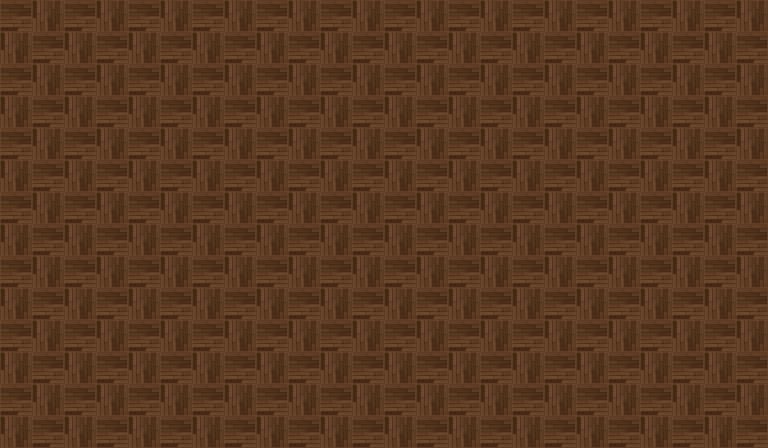
Write a WebGL 2 fragment shader that draws this texture.

```glsl
#version 300 es
precision highp float;

uniform vec2 u_resolution;
out vec4 outColor;

#define BLOCKS vec2(24.0, 14.0)
#define STRIPS 8
#define FRAME 0.022
#define GAP 0.016
#define GRAIN_SCALE vec2(5.0, 26.0)
#define GRAIN_AMOUNT 0.26
#define FRAME_COLOR vec3(0.415, 0.270, 0.165)
#define GAP_COLOR vec3(0.245, 0.145, 0.070)
#define DARK_WOOD vec3(0.260, 0.152, 0.072)
#define LIGHT_WOOD vec3(0.440, 0.295, 0.190)

// Per strip, from the bottom: joint position, left tone, right tone
const vec3 PLANKS[STRIPS] = vec3[STRIPS](
    vec3(0.55, 0.08, 0.78), vec3(0.42, 0.90, 0.74),
    vec3(0.70, 0.78, 0.55), vec3(0.34, 0.62, 0.84),
    vec3(0.60, 0.46, 0.20), vec3(0.30, 0.60, 0.30),
    vec3(0.74, 0.28, 0.54), vec3(0.46, 0.70, 0.58));

float hash(vec2 p) {
    vec3 q = fract(vec3(p.xyx) * 0.1031);
    q += dot(q, q.yzx + 33.33);
    return fract((q.x + q.y) * q.z);
}

float valueNoise(vec2 p) {
    vec2 cell = floor(p);
    vec2 f = fract(p);
    f = f * f * (3.0 - 2.0 * f);
    float low = mix(hash(cell), hash(cell + vec2(1.0, 0.0)), f.x);
    float high = mix(hash(cell + vec2(0.0, 1.0)), hash(cell + 1.0), f.x);
    return mix(low, high, f.y);
}

// Share of a pixel at x, of width px, that lies between a and b
float span(float x, float a, float b, float px) {
    return clamp((min(b, x + 0.5 * px) - max(a, x - 0.5 * px)) / px, 0.0, 1.0);
}

float box(vec2 p, vec2 low, vec2 high, vec2 px) {
    return span(p.x, low.x, high.x, px.x) * span(p.y, low.y, high.y, px.y);
}

vec3 woodColor(float tone, vec2 p, float seed) {
    float grain = valueNoise(p * GRAIN_SCALE + seed * 7.0) - 0.5;
    return mix(DARK_WOOD, LIGHT_WOOD, clamp(tone + GRAIN_AMOUNT * grain, 0.0, 1.0));
}

// One framed block with its strips lying horizontally
vec3 parquetBlock(vec2 p, vec2 px) {
    float inner = box(p, vec2(FRAME), vec2(1.0 - FRAME), px);
    vec3 color = mix(FRAME_COLOR, GAP_COLOR, inner);
    float stripHeight = (1.0 - 2.0 * FRAME) / float(STRIPS);

    for (int i = 0; i < STRIPS; i++) {
        vec3 plank = PLANKS[i];
        float bottom = FRAME + float(i) * stripHeight + 0.5 * GAP;
        float top = bottom + stripHeight - GAP;
        float left = box(p, vec2(FRAME, bottom), vec2(plank.x - 0.5 * GAP, top), px);
        float right = box(p, vec2(plank.x + 0.5 * GAP, bottom), vec2(1.0 - FRAME, top), px);
        float seed = float(2 * i + 1);
        color += left * (woodColor(plank.y, p, seed) - GAP_COLOR);
        color += right * (woodColor(plank.z, p, seed + 1.0) - GAP_COLOR);
    }
    return color;
}

void main() {
    vec2 grid = gl_FragCoord.xy / u_resolution * BLOCKS;
    vec2 px = BLOCKS / u_resolution;
    vec2 block = floor(grid);
    vec2 p = fract(grid);

    // Every other block is turned a quarter clockwise
    if (mod(block.x + block.y, 2.0) < 0.5) {
        p = vec2(1.0 - p.y, p.x);
        px = px.yx;
    }
    outColor = vec4(parquetBlock(p, px), 1.0);
}
```
